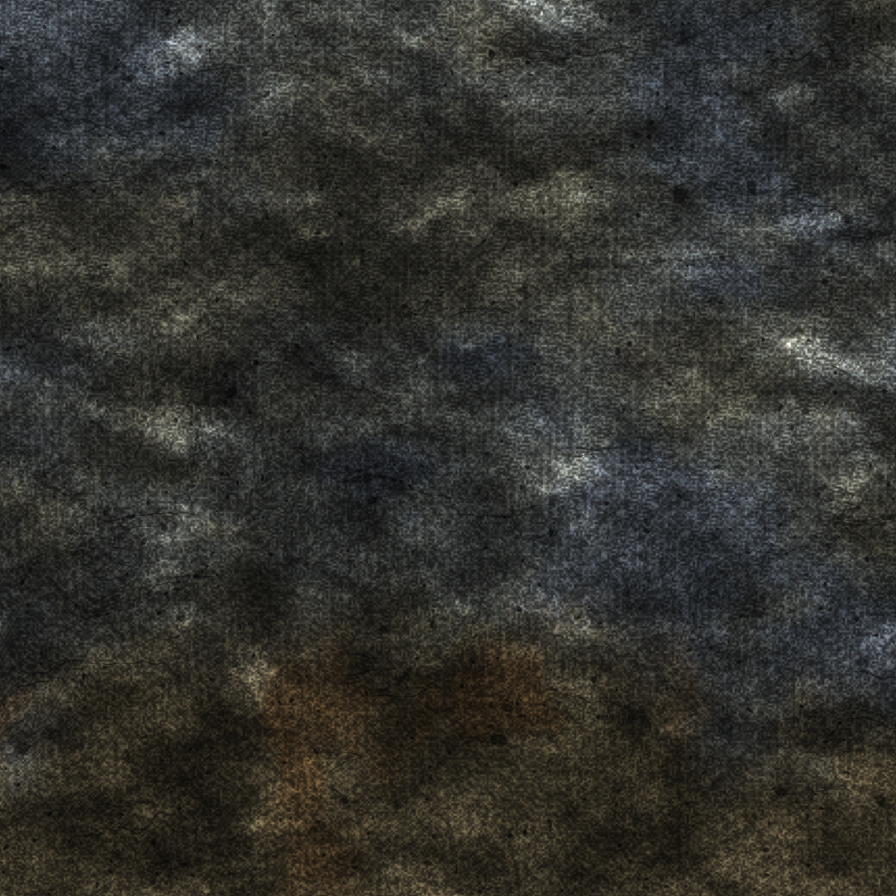
Give the GLSL for this texture, as a WebGL 1 fragment shader.

```glsl
precision highp float;
// Dark weathered stone wall: grimy grey mottling, fine grit and a brown damp stain along the foot.

uniform vec2 u_resolution;

const vec3 NEUTRAL_TINT = vec3(0.97, 1.01, 0.97);
const vec3 BLUE_TINT = vec3(0.92, 1.00, 1.09);
const vec3 OLIVE_TINT = vec3(1.03, 1.02, 0.88);
const vec3 BROWN_TINT = vec3(1.11, 1.00, 0.74);
const vec3 RUST_TINT = vec3(1.28, 0.95, 0.58);
const float BASE_TONE = 0.195;

float hash(vec2 p) {
  return fract(sin(dot(p, vec2(127.1, 311.7))) * 43758.5453);
}

float noise(vec2 p) {
  vec2 cell = floor(p);
  vec2 f = fract(p);
  f = f * f * (3.0 - 2.0 * f);
  float low = mix(hash(cell), hash(cell + vec2(1.0, 0.0)), f.x);
  float high = mix(hash(cell + vec2(0.0, 1.0)), hash(cell + vec2(1.0, 1.0)), f.x);
  return mix(low, high, f.y);
}

// Layered noise, centred on zero
float fbm(vec2 p) {
  float sum = 0.0;
  float amplitude = 0.5;
  for (int i = 0; i < 5; i++) {
    sum += amplitude * (noise(p) - 0.5);
    p = p * 2.03 + vec2(17.3, 9.1);
    amplitude *= 0.5;
  }
  return sum;
}

// Sparse round holes, one candidate per cell, with varied radius
float pits(vec2 uv, float cells, float density) {
  vec2 p = uv * cells;
  vec2 cell = floor(p);
  vec2 centre = 0.3 + 0.4 * vec2(hash(cell + 3.7), hash(cell + 8.2));
  float radius = mix(0.10, 0.28, hash(cell + 5.9));
  float present = step(hash(cell + 1.3), density);
  float dist = length(fract(p) - centre);
  return present * (1.0 - smoothstep(radius * 0.5, radius, dist));
}

// Thin broken lines where a stretched noise field crosses zero
float creases(vec2 uv, vec2 scale, float width) {
  float line = 1.0 - smoothstep(0.0, width, abs(fbm(uv * scale)));
  return line * smoothstep(0.52, 0.75, noise(uv * scale * 1.3 + 31.0));
}

// Brightness multiplier exponent from broad patches down to grit
float surfaceRelief(vec2 uv, vec2 warped) {
  float patches = fbm(warped * vec2(4.0, 8.0) + 2.4);
  float mottle = fbm(warped * vec2(17.0, 27.0) + 41.0);
  float grit = noise(uv * 210.0 + 7.0) - 0.5;
  float grain = noise(uv * 430.0 + 19.0) - 0.5;
  return 1.35 * patches + 1.6 * mottle + 0.5 * grit + 0.95 * grain;
}

// Hue of the stone: cool and olive drifts above, brown and rust below
vec3 stoneTint(vec2 uv, vec2 warped) {
  float drift = fbm(warped * vec2(5.0, 7.0) + 73.0);
  vec3 tint = mix(NEUTRAL_TINT, BLUE_TINT, smoothstep(0.0, 0.16, drift));
  tint = mix(tint, OLIVE_TINT, smoothstep(0.02, 0.2, -drift));
  float stainEdge = uv.y + 0.35 * fbm(warped * vec2(6.0, 5.0) + 55.0);
  float stain = 1.0 - smoothstep(0.15, 0.36, stainEdge);
  tint = mix(tint, BROWN_TINT, stain);
  float rust = smoothstep(0.04, 0.22, fbm(warped * vec2(9.0, 5.0) + 88.0));
  return mix(tint, RUST_TINT, 0.7 * rust * stain);
}

void main() {
  vec2 uv = gl_FragCoord.xy / u_resolution;
  vec2 warp = vec2(fbm(uv * 9.0 + 12.0), fbm(uv * 9.0 + 64.0));
  vec2 warped = uv + 0.06 * warp;

  float tone = BASE_TONE * exp(surfaceRelief(uv, warped));
  tone *= mix(0.88, 1.02, smoothstep(0.1, 0.4, uv.y));

  // Pale mineral smudges, broken up by the grit
  float smudge = smoothstep(0.10, 0.27, fbm(warped * vec2(10.0, 17.0) + 23.0));
  tone *= 1.0 + 0.6 * smudge * (0.5 + noise(uv * 240.0 + 5.0));

  // Dark creases and pits
  tone *= 1.0 - 0.4 * creases(warped, vec2(7.0, 22.0), 0.022);
  tone *= 1.0 - 0.55 * pits(warped, 75.0, 0.10);
  tone *= 1.0 - 0.5 * pits(warped, 22.0, 0.03);

  vec3 speckle = vec3(hash(floor(uv * 300.0)), 0.5, hash(floor(uv * 300.0) + 4.0)) - 0.5;
  vec3 color = tone * (stoneTint(uv, warped) + 0.06 * speckle);
  gl_FragColor = vec4(clamp(color, 0.0, 1.0), 1.0);
}
```
